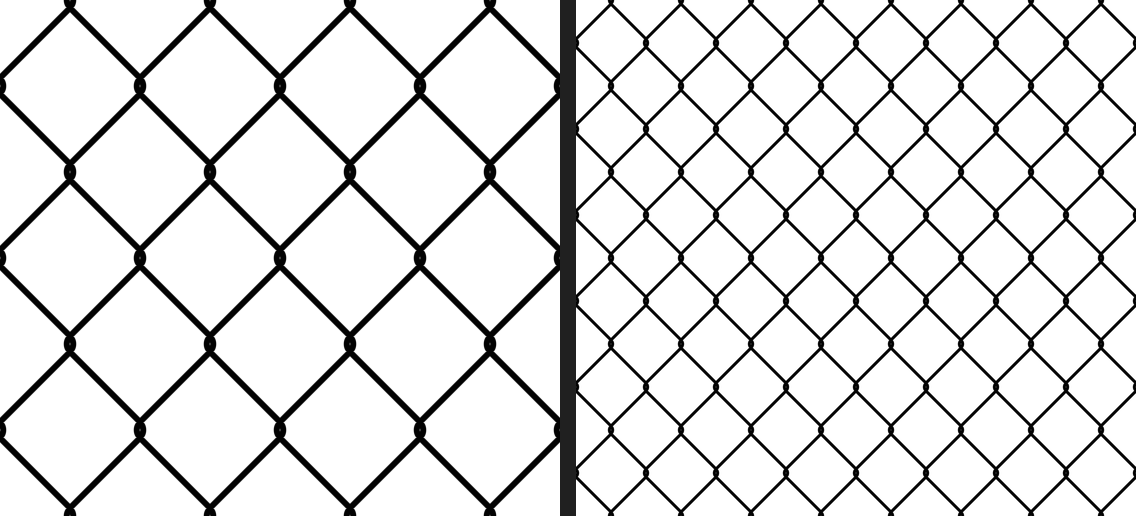
Left, the tile; right, the same tile 2 across and 2 down.
Give the GLSL for this pattern, as a WebGL 1 fragment shader.

```glsl
precision highp float;
// Chain-link fence: black diagonal wires hooked together at oval knots on white.
// Each repeat is folded into one quadrant holding a single wire and two knots,
// so whole repeats tile without a seam. Lengths are in repeat widths.

uniform vec2 u_resolution;

const vec2 REPEATS = vec2(4.0, 3.0);
const float WIRE_HALF_WIDTH = 0.0216;
const float WIRE_OFFSET = 0.057;             // wire end above the knot centre
const vec2 KNOT_RADII = vec2(0.0445, 0.067);
const vec2 GLINT_RADII = vec2(0.006, 0.009);
const vec3 PAPER = vec3(1.0);
const vec3 INK = vec3(0.01);
const vec3 GLINT = vec3(0.34);

// Approximate signed distance to an axis-aligned ellipse.
float ellipseDistance(vec2 p, vec2 radii) {
  float k = length(p / radii);
  float gradient = length(p / (radii * radii));
  return k < 0.01 ? -min(radii.x, radii.y) : k * (k - 1.0) / gradient;
}

// Signed distance to a straight band through points a and b.
float bandDistance(vec2 p, vec2 a, vec2 b, float halfWidth) {
  vec2 along = normalize(b - a);
  vec2 normal = vec2(-along.y, along.x);
  return abs(dot(p - a, normal)) - halfWidth;
}

// Signed distance to the nearer of the two staggered knots or their glints.
float knotDistance(vec2 p, vec2 farKnot, vec2 radii) {
  return min(ellipseDistance(p, radii), ellipseDistance(p - farKnot, radii));
}

float coverage(float dist, float softness) {
  return 1.0 - smoothstep(-softness, softness, dist);
}

void main() {
  // Square units, with the repeat height following the canvas proportions.
  float pixel = REPEATS.x / u_resolution.x;
  vec2 p = gl_FragCoord.xy * pixel;
  vec2 cell = vec2(1.0, u_resolution.y * pixel / REPEATS.y);
  vec2 halfCell = 0.5 * cell;

  // Mirror every repeat around the knot at its bottom middle.
  vec2 q = abs(mod(p + vec2(0.0, halfCell.y), cell) - halfCell);

  // Wire and knots merge into one silhouette.
  vec2 hook = vec2(0.0, WIRE_OFFSET);
  float wire = bandDistance(q, hook, halfCell - hook, WIRE_HALF_WIDTH);
  float knot = knotDistance(q, halfCell, KNOT_RADII);
  float glint = knotDistance(q, halfCell, GLINT_RADII);

  float softness = 0.75 * pixel;
  vec3 color = mix(PAPER, INK, coverage(min(wire, knot), softness));
  color = mix(color, GLINT, coverage(glint, softness));
  gl_FragColor = vec4(color, 1.0);
}
```
